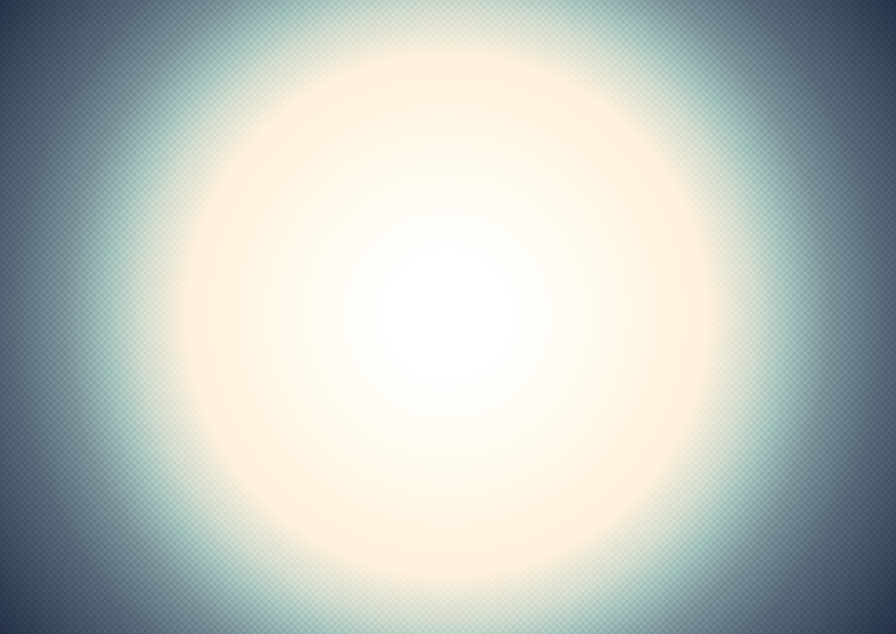
This background is drawn by a Shadertoy shader. Its source:

```glsl
// A soft white radial glow fading through cream and teal to slate, with a fine dot weave.

const vec3 WHITE = vec3(1.0, 1.0, 1.0);
const vec3 CREAM = vec3(1.0, 0.975, 0.915);
const vec3 PEACH = vec3(1.0, 0.945, 0.865);
const vec3 MIST  = vec3(0.82, 0.86, 0.81);
const vec3 TEAL  = vec3(0.63, 0.755, 0.735);
const vec3 STEEL = vec3(0.48, 0.57, 0.60);
const vec3 SLATE = vec3(0.34, 0.41, 0.47);
const vec3 NIGHT = vec3(0.14, 0.19, 0.28);

// Blends toward the next colour between two radii.
vec3 blendStop(vec3 current, vec3 next, float inner, float outer, float radius) {
    return mix(current, next, clamp((radius - inner) / (outer - inner), 0.0, 1.0));
}

// Colour of the glow at a distance from its centre.
vec3 glowColor(float radius) {
    vec3 color = blendStop(WHITE, CREAM, 0.09, 0.28, radius);
    color = blendStop(color, PEACH, 0.28, 0.385, radius);
    color = blendStop(color, MIST, 0.41, 0.485, radius);
    color = blendStop(color, TEAL, 0.485, 0.54, radius);
    color = blendStop(color, STEEL, 0.54, 0.605, radius);
    color = blendStop(color, SLATE, 0.605, 0.69, radius);
    return blendStop(color, NIGHT, 0.69, 0.87, radius);
}

// Staggered soft dots, ranging from -1 to 1 with zero mean.
float dotWeave(vec2 position, float spacing) {
    vec2 wave = cos(6.28319 * position / spacing);
    return wave.x * wave.y;
}

void mainImage(out vec4 fragColor, in vec2 fragCoord) {
    // Canvas height is one unit.
    vec2 position = (fragCoord - 0.5 * iResolution.xy) / iResolution.y;
    float radius = length(position - vec2(-0.001, 0.003));
    vec3 color = glowColor(radius);

    // The weave shows only outside the bright core.
    float weaveStrength = 0.07 * smoothstep(0.36, 0.62, radius);
    color *= 1.0 + weaveStrength * dotWeave(position, 0.0115);

    fragColor = vec4(clamp(color, 0.0, 1.0), 1.0);
}
```
